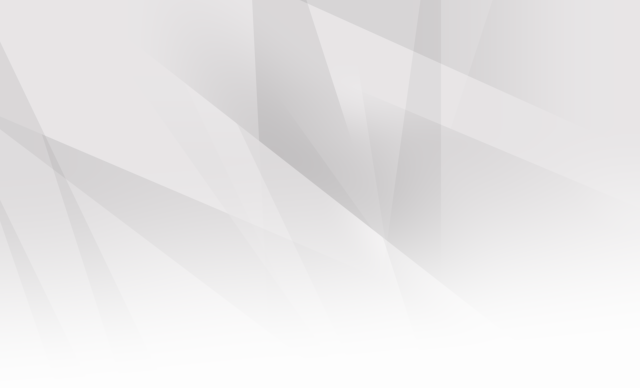
Reproduce this background procedurally as a Shadertoy shader.

```glsl
const vec3 PAPER = vec3(0.908, 0.899, 0.903);
const vec3 WHITE = vec3(0.992);

// Signed distance to the line a-b, positive above or right of a falling line
float lineDist(vec2 p, vec2 a, vec2 b) {
    vec2 d = normalize(b - a);
    return d.x * (p.y - a.y) - d.y * (p.x - a.x);
}

// Antialiased half plane from a signed distance
float cover(float dist, float soft) {
    return smoothstep(-soft, soft, dist);
}

float side(vec2 p, vec2 a, vec2 b, float soft) {
    return cover(lineDist(p, a, b), soft);
}

float fadeOut(float start, float end, float x) {
    return 1.0 - smoothstep(start, end, x);
}

// Grey sheets that hang over the right half
float rightSheets(vec2 p, float soft) {
    float roof = side(p, vec2(0.773, 1.0), vec2(1.545, 0.652), soft);
    float slope = side(p, vec2(0.858, 0.796), vec2(1.648, 0.464), soft);
    float beamEdge = side(p, vec2(0.790, 1.0), vec2(0.987, 0.388), soft);
    float wedgeLeft = side(p, vec2(1.084, 1.0), vec2(0.998, 0.378), soft);
    float wedgeRight = cover(p.x - 1.137, soft);
    float slant = side(p, vec2(1.270, 1.0), vec2(1.165, 0.678), soft);
    float shade = 0.065 * roof * fadeOut(1.0, 1.6, p.x);
    shade += 0.018 * roof * slant * fadeOut(1.2, 1.5, p.x);
    shade += 0.008 * slant * (1.0 - roof) * slope * fadeOut(1.2, 1.6, p.x);
    shade += 0.036 * wedgeLeft * (1.0 - wedgeRight) * smoothstep(0.2, 0.6, p.y);
    shade += 0.055 * (1.0 - slope) * beamEdge * fadeOut(1.1, 1.75, p.x)
           * fadeOut(0.62, 0.80, p.y);
    return shade;
}

// Main diagonal: dark above, bright below, with beams that meet on it
float diagonalFold(vec2 p, float soft) {
    float dist = lineDist(p, vec2(0.354, 0.882), vec2(0.987, 0.388));
    float above = cover(dist, soft);
    float beamLeft = side(p, vec2(0.650, 1.0), vec2(0.682, 0.356), soft);
    float beamRight = side(p, vec2(0.790, 1.0), vec2(0.987, 0.388), soft);
    float rayRight = side(p, vec2(0.923, 0.828), vec2(0.992, 0.388), soft);
    float innerRay = side(p, vec2(0.708, 0.764), vec2(0.976, 0.388), soft);
    float along = smoothstep(0.32, 0.72, p.x) * fadeOut(0.95, 1.35, p.x);

    float shade = 0.09 * above * along * fadeOut(0.0, 0.28, dist);
    shade += 0.055 * above * beamLeft * (1.0 - beamRight);
    shade -= 0.022 * above * innerRay * (1.0 - beamRight) * fadeOut(0.6, 0.78, p.y);
    shade -= 0.022 * above * beamRight * (1.0 - rayRight) * fadeOut(0.7, 0.85, p.y);
    shade += 0.007 * (1.0 - above) * beamLeft;

    float streak = smoothstep(0.82, 1.0, p.x) * smoothstep(-0.10, 0.0, dist);
    return shade - 0.06 * (1.0 - above) * streak;
}

// Steep folds below the diagonal
float middleFolds(vec2 p, float soft) {
    float below = 1.0 - side(p, vec2(0.354, 0.882), vec2(0.987, 0.388), soft);
    float outer = side(p, vec2(0.322, 0.828), vec2(0.880, 0.034), soft);
    float inner = side(p, vec2(0.526, 0.861), vec2(0.933, 0.0), soft);
    float faint = side(p, vec2(0.45, 0.84), vec2(0.66, 0.40), soft);
    float shade = 0.014 * outer * fadeOut(0.55, 0.82, p.y);
    shade += 0.030 * inner - 0.006 * faint * outer;
    return shade * below * fadeOut(0.9, 1.3, p.x);
}

// Overlapping bands and spikes at the left
float leftBands(vec2 p, float soft) {
    float top = side(p, vec2(0.0, 0.700), vec2(1.009, 0.270), soft);
    float low = side(p, vec2(0.0, 0.667), vec2(0.526, 0.270), soft);
    float outer = side(p, vec2(0.322, 0.828), vec2(0.880, 0.034), soft);
    float rim = side(p, vec2(0.0, 0.893), vec2(0.172, 0.534), soft);
    float spike = side(p, vec2(0.107, 0.657), vec2(0.318, 0.0), soft);
    float tipRight = side(p, vec2(0.0, 0.485), vec2(0.236, 0.0), soft);
    float tipLeft = side(p, vec2(0.0, 0.431), vec2(0.129, 0.056), soft);

    float band = mix(0.055, 0.080, fadeOut(0.0, 0.6, p.x));
    float shade = band * (1.0 - top) * low * (1.0 - outer);
    shade += 0.022 * (1.0 - top) * outer * fadeOut(0.75, 1.05, p.x);
    shade += 0.036 * (1.0 - low) * fadeOut(0.1, 0.7, p.x);
    shade += 0.055 * top * (1.0 - rim);
    shade += 0.040 * (1.0 - top) * spike * (1.0 - rim);
    shade += 0.042 * tipLeft * (1.0 - tipRight);
    return shade;
}

void mainImage(out vec4 fragColor, in vec2 fragCoord) {
    // Canvas units: height 1, width 1.65
    vec2 p = fragCoord / iResolution.xy * vec2(1.65, 1.0);
    float soft = 0.8 / iResolution.y;

    float shade = rightSheets(p, soft) + diagonalFold(p, soft)
                + middleFolds(p, soft) + leftBands(p, soft);

    // Everything dissolves into white toward the floor, sooner at the right
    float tilt = 0.08 * (p.x - 0.8);
    float floorGlow = fadeOut(0.04, 0.62, p.y - tilt);
    floorGlow = max(floorGlow, 0.5 * smoothstep(1.2, 1.65, p.x) * fadeOut(0.38, 0.68, p.y));
    vec3 color = mix(PAPER - shade, WHITE, floorGlow);
    fragColor = vec4(clamp(color, 0.0, 1.0), 1.0);
}
```
